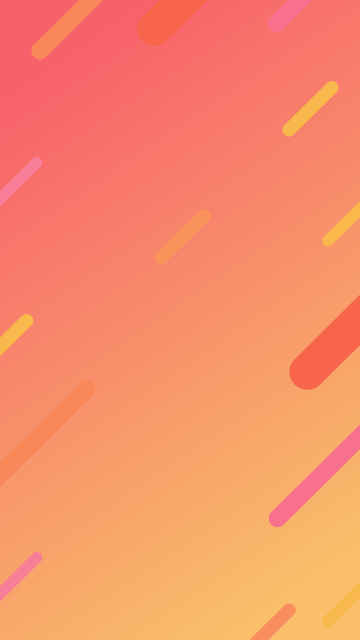
This background is drawn by a WebGL 1 fragment shader. Its source:

```glsl
precision highp float;

uniform vec2 u_resolution;

#define CANVAS_TOP 1.7778
#define FADE_AXIS vec2(0.56, -0.83)
#define FADE_START 0.224
#define FADE_END 1.832
#define STREAK_DIR vec2(0.711, 0.703)
#define OFF_CANVAS 0.8
#define ROSE vec3(0.970, 0.380, 0.420)
#define HONEY vec3(0.975, 0.750, 0.415)
#define CORAL vec3(0.970, 0.400, 0.295)
#define TANGERINE vec3(0.980, 0.530, 0.345)
#define PINK vec3(0.970, 0.440, 0.550)
#define YELLOW vec3(0.975, 0.720, 0.300)

// Distance to a round-ended streak; a negative reach runs down-left
float streakDistance(vec2 p, vec2 tip, float reach, float radius) {
    vec2 span = STREAK_DIR * reach;
    vec2 offset = p - tip;
    float along = clamp(dot(offset, span) / dot(span, span), 0.0, 1.0);
    return length(offset - span * along) - radius;
}

// Lays one smooth-edged streak over the colour so far
void paint(inout vec3 color, vec2 p, vec2 tip, float reach, float radius, vec3 tint) {
    float halfPixel = 0.6 / u_resolution.x;
    float d = streakDistance(p, tip, reach, radius);
    color = mix(color, tint, 1.0 - smoothstep(-halfPixel, halfPixel, d));
}

void main() {
    // Canvas width is one unit
    vec2 p = gl_FragCoord.xy / u_resolution.x;

    // Diagonal fade from the upper left corner
    float travel = dot(p - vec2(0.0, CANVAS_TOP), FADE_AXIS);
    float fade = clamp((travel - FADE_START) / (FADE_END - FADE_START), 0.0, 1.0);
    vec3 color = mix(ROSE, HONEY, fade);

    vec3 palePink = mix(PINK, vec3(1.0), 0.1);
    vec3 apricot = mix(TANGERINE, HONEY, 0.2);

    // Thin streaks recurring down both side edges
    for (int i = 0; i < 2; i++) {
        float row = float(i);
        paint(color, p, vec2(0.102, 1.326 - 1.097 * row), -OFF_CANVAS, 0.0155, palePink);
        paint(color, p, vec2(0.911, 1.109 - 1.056 * row), OFF_CANVAS, 0.0160, YELLOW);
    }

    // Streaks leaving through the top
    paint(color, p, vec2(0.111, 1.637), OFF_CANVAS, 0.0240, TANGERINE);
    paint(color, p, vec2(0.428, 1.697), OFF_CANVAS, 0.0470, CORAL);
    paint(color, p, vec2(0.769, 1.713), OFF_CANVAS, 0.0240, PINK);

    // Short streaks lying inside
    paint(color, p, vec2(0.803, 1.417), 0.167, 0.0185, YELLOW);
    paint(color, p, vec2(0.449, 1.063), 0.164, 0.0185, apricot);

    // Streaks leaving through the left and bottom
    paint(color, p, vec2(0.074, 0.887), -OFF_CANVAS, 0.0185, YELLOW);
    paint(color, p, vec2(0.241, 0.697), -OFF_CANVAS, 0.0240, TANGERINE);
    paint(color, p, vec2(0.803, 0.083), -OFF_CANVAS, 0.0185, mix(apricot, ROSE, 0.1));

    // Broad streaks leaving through the right
    paint(color, p, vec2(0.854, 0.745), OFF_CANVAS, 0.0500, CORAL);
    paint(color, p, vec2(0.771, 0.338), OFF_CANVAS, 0.0245, PINK);

    gl_FragColor = vec4(color, 1.0);
}
```
